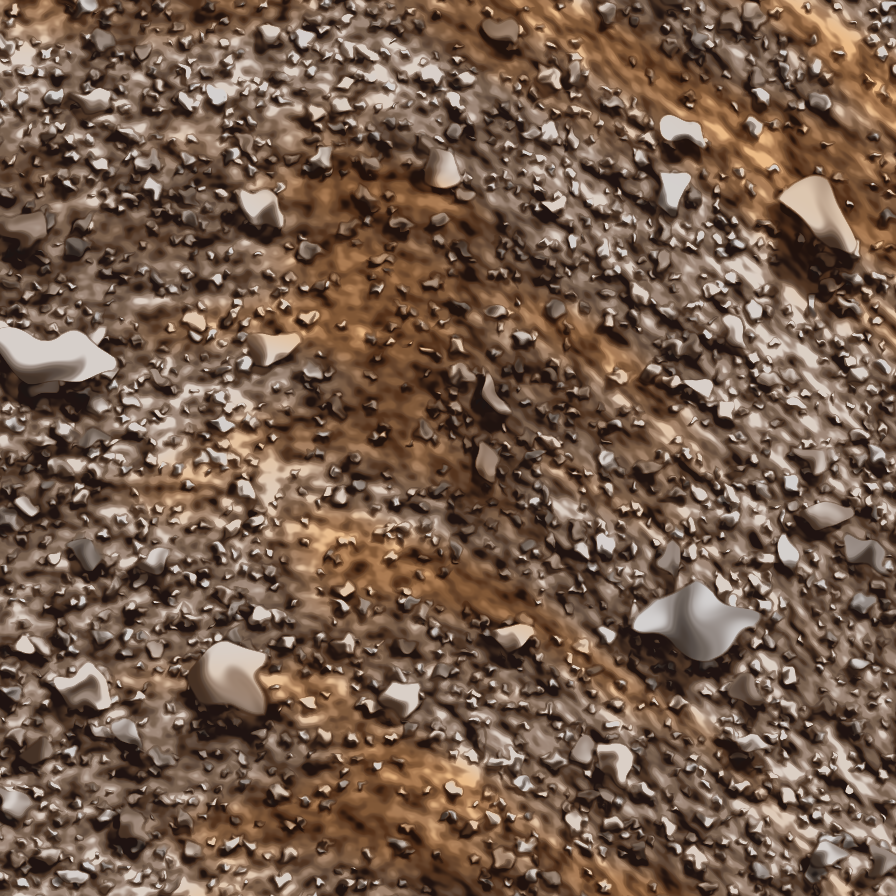
This texture is drawn by a WebGL 1 fragment shader. Its source:

```glsl
precision highp float;
// Sunlit stony hillside: ochre earth bands, coarse gravel and scattered rocks.
uniform vec2 u_resolution;

const vec3 SHADOW = vec3(0.12, 0.075, 0.065);
const vec3 UMBER = vec3(0.31, 0.215, 0.15);
const vec3 TAUPE = vec3(0.37, 0.29, 0.24);
const vec3 CLAY = vec3(0.47, 0.38, 0.31);
const vec3 SAND = vec3(0.62, 0.53, 0.47);
const vec3 CHALK = vec3(0.86, 0.81, 0.77);
const vec3 OCHRE_TINT = vec3(1.07, 0.90, 0.68);
const vec3 SLATE_TINT = vec3(0.96, 1.0, 1.05);
const vec2 LIGHT = vec2(0.5, 0.866);   // direction towards the sun
const float SOIL_TONE = 0.43;
const float GRAIN_CONTRAST = 0.58;
const float RELIEF_CONTRAST = 0.42;
const float EDGE_BLUR = 0.0042;
const float SLOPE = 0.7;               // fall of the right-hand side
const float SHADOW_DEPTH = 0.66;

vec2 hash2(vec2 p) {
  vec2 q = vec2(dot(p, vec2(127.1, 311.7)), dot(p, vec2(269.5, 183.3)));
  return fract(sin(q) * 43758.5);
}

float gradientDot(vec2 cell, vec2 corner, vec2 f) {
  float angle = 6.2832 * hash2(cell + corner).x;
  return dot(vec2(cos(angle), sin(angle)), f - corner);
}

float gradientNoise(vec2 p) {
  vec2 i = floor(p), f = p - i, e = vec2(1.0, 0.0);
  vec2 u = f * f * f * (f * (f * 6.0 - 15.0) + 10.0);
  float low = mix(gradientDot(i, e.yy, f), gradientDot(i, e.xy, f), u.x);
  float high = mix(gradientDot(i, e.yx, f), gradientDot(i, e.xx, f), u.x);
  return 1.4 * mix(low, high, u.y);
}

// Level strata on the left that bend downhill on the right
vec2 bedding(vec2 p) {
  float x = p.x - 0.5;
  return vec2(p.x, p.y + 0.5 * SLOPE * (x + sqrt(x * x + 0.012)));
}

float bedAngle(vec2 p) {
  float x = p.x - 0.5;
  return -atan(0.5 * SLOPE * (1.0 + x / sqrt(x * x + 0.012)));
}

// 1 on bare ochre earth, 0 on gravel
float bareEarth(vec2 p) {
  vec2 b = bedding(p);
  float n = gradientNoise(b * vec2(1.8, 5.5) + 3.7);
  return smoothstep(-0.1, 0.75, n + 0.5 * gradientNoise(b * vec2(6.0, 14.0) + 9.1));
}

// Blocky ellipse, 0 on its outline
float stoneShape(vec2 delta, float angle, vec2 radii) {
  float c = cos(angle), s = sin(angle);
  vec2 v = abs(vec2(c * delta.x + s * delta.y, c * delta.y - s * delta.x) / radii);
  return max(length(v), 0.8 * (v.x + v.y)) - 1.0;
}

// Surface holds tone in x and coolness of colour in y
void addStones(inout vec2 surface, vec2 p, float cells, float coverage, float seed) {
  vec2 q = p * cells, stone = vec2(0.0);
  q += 0.2 * vec2(gradientNoise(q * 2.3 + seed), gradientNoise(q * 2.3 - seed));
  float roughness = gradientNoise(q * 3.0 + seed), cover = 0.0, shade = 0.0;
  for (int k = 0; k < 9; k++) {
    vec2 id = floor(q) + vec2(mod(float(k), 3.0), floor((float(k) + 0.5) / 3.0)) - 1.0;
    vec2 place = hash2(id + seed), kind = hash2(id + seed + 41.3);
    vec2 look = hash2(id + seed + 87.9);
    vec2 center = id + 0.5 + 0.7 * (place - 0.5), delta = q - center;
    float present = step(kind.x, coverage * (1.0 - 0.6 * bareEarth(center / cells)));
    float size = mix(0.22, 0.48, kind.y), soft = min(EDGE_BLUR * cells / size, 0.7);
    vec2 radii = size * vec2(1.0, mix(0.42, 0.8, look.x));
    float angle = bedAngle(center / cells) + 2.0 * (place.x - 0.5);
    float body = stoneShape(delta, angle, radii);
    float shadowBody = stoneShape(delta + LIGHT * size * 0.6, angle, radii);
    float inside = present * (1.0 - smoothstep(-soft, soft, body));
    shade = max(shade, present * (1.0 - smoothstep(-soft, soft + 0.2, shadowBody)));
    // Sunlit top and dark underside
    float facing = dot(delta, LIGHT) / size + 0.7 * roughness;
    float lit = mix(0.45, 0.98, look.y) + 0.2 * roughness;
    float tone = mix(0.2, lit, smoothstep(-0.65, 0.1, facing));
    stone = mix(stone, vec2(tone, 0.2 + 0.6 * place.y), inside);
    cover = max(cover, inside);
  }
  surface.x *= 1.0 - SHADOW_DEPTH * shade;
  surface = mix(surface, stone, cover);
}

vec3 earthRamp(float tone) {
  vec3 c = mix(SHADOW, UMBER, smoothstep(0.08, 0.24, tone));
  c = mix(c, TAUPE, smoothstep(0.23, 0.31, tone));
  c = mix(c, CLAY, smoothstep(0.30, 0.41, tone));
  c = mix(c, SAND, smoothstep(0.42, 0.56, tone));
  return mix(c, CHALK, smoothstep(0.58, 0.78, tone));
}

void main() {
  vec2 p = gl_FragCoord.xy / min(u_resolution.x, u_resolution.y), b = bedding(p);
  float bare = bareEarth(p);
  // Soil grain over broad humps and hollows
  float grain = 0.6 * gradientNoise(b * vec2(24.0, 38.0));
  grain += 0.6 * gradientNoise(b * vec2(50.0, 72.0) + 5.3);
  grain += 0.25 * gradientNoise(b * vec2(95.0, 120.0) + 8.6);
  float relief = gradientNoise(b * vec2(3.0, 6.0) + 1.9);
  relief += 0.7 * gradientNoise(b * vec2(8.0, 14.0) + 6.4);
  vec2 surface = vec2(SOIL_TONE + GRAIN_CONTRAST * grain * (1.0 - 0.25 * bare), 0.0);
  // Gravel first, large rocks last
  addStones(surface, p, 54.0, 0.72, 11.0);
  addStones(surface, p, 30.0, 0.5, 23.0);
  surface.x *= 1.0 + RELIEF_CONTRAST * relief;
  addStones(surface, p, 15.0, 0.22, 37.0);
  addStones(surface, p, 6.0, 0.19, 53.0);
  vec3 color = earthRamp(surface.x) * mix(vec3(1.0), OCHRE_TINT, bare * (1.0 - surface.y));
  float gray = dot(color, vec3(0.3, 0.59, 0.11));
  color = mix(color, gray * SLATE_TINT, 0.75 * surface.y * surface.y);
  gl_FragColor = vec4(clamp(color, 0.0, 1.0), 1.0);
}
```
